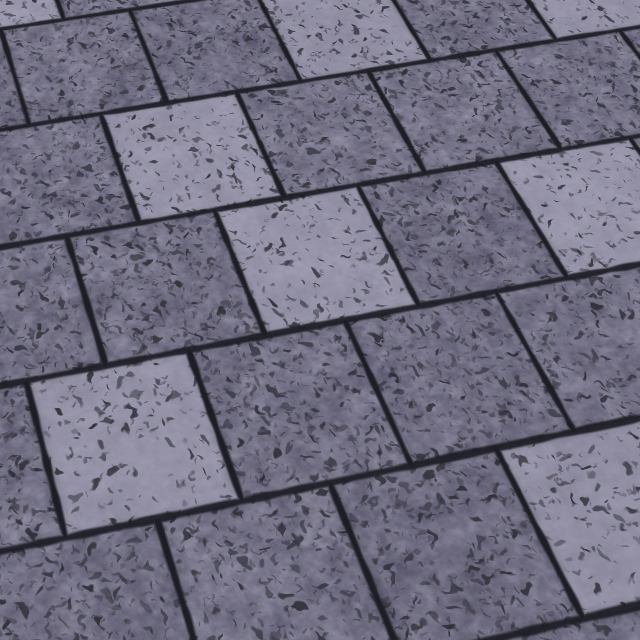
Give the GLSL for this texture, as a WebGL 1 fragment shader.

```glsl
precision highp float;

uniform vec2 u_resolution;

const vec3 GREY_STONE = vec3(0.455, 0.445, 0.525);
const vec3 PALE_STONE = vec3(0.585, 0.575, 0.655);
const vec3 FLAKE_DARK = vec3(0.17, 0.17, 0.205);
const vec3 JOINT_DARK = vec3(0.115, 0.115, 0.145);
const float ROW_SHIFT = 0.5125;

float hash(vec2 p) {
    return fract(sin(dot(p, vec2(127.1, 311.7))) * 43758.5453);
}

float noise(vec2 p) {
    vec2 i = floor(p);
    vec2 f = fract(p);
    f = f * f * (3.0 - 2.0 * f);
    float low = mix(hash(i), hash(i + vec2(1.0, 0.0)), f.x);
    float high = mix(hash(i + vec2(0.0, 1.0)), hash(i + vec2(1.0, 1.0)), f.x);
    return mix(low, high, f.y);
}

float fbm(vec2 p) {
    float sum = 0.0;
    float weight = 0.5;
    for (int i = 0; i < 4; i++) {
        sum += weight * noise(p);
        p = p * 2.03 + 17.3;
        weight *= 0.5;
    }
    return sum / 0.9375;
}

// Ground plane seen at an angle: x along a row, y counts rows, z is depth
vec3 groundPlane(vec2 canvas) {
    float down = 1.0 - canvas.y;
    float depth = down + 2.026;
    float along = (9.68 * canvas.x - 2.446 * down + 1.061) / depth;
    float across = (2.12 * canvas.x + 14.15 * down - 0.6445) / depth;
    return vec3(along, across, depth);
}

// Jagged mineral flakes, scattered in clusters
float flakes(vec2 p, float cells, float density, float pixel) {
    vec2 q = p * cells;
    q += 0.55 * (vec2(noise(q * 2.3), noise(q * 2.3 + 41.0)) - 0.5);
    float soft = 0.06 + pixel * cells;
    float cover = 0.0;
    for (int y = -1; y <= 1; y++) {
        for (int x = -1; x <= 1; x++) {
            vec2 cell = floor(q) + vec2(float(x), float(y));
            float chance = density * (0.4 + 1.2 * noise(cell * 0.31));
            float angle = 6.2832 * hash(cell + 9.1);
            float size = mix(0.2, 0.48, hash(cell + 23.7));
            vec2 d = q - cell - vec2(hash(cell + 3.3), hash(cell + 5.9));
            float c = cos(angle);
            float s = sin(angle);
            d = vec2(c * d.x + s * d.y, c * d.y - s * d.x);
            float edge = length(d * vec2(1.0, 2.3)) - size;
            float strength = mix(0.45, 1.0, hash(cell + 31.3));
            float present = step(hash(cell + 13.5), chance);
            cover = max(cover, present * strength * (1.0 - smoothstep(-soft, soft, edge)));
        }
    }
    return cover;
}

// Pale slabs take alternate columns, swapping sides on odd rows
float paleSlab(vec2 slab) {
    float evenColumn = 1.0 - mod(slab.x, 2.0);
    float evenRow = 1.0 - mod(slab.y, 2.0);
    float side = step(2.75, slab.x + 0.5 * slab.y);
    return evenColumn * mix(1.0 - side, side, evenRow);
}

vec3 stone(vec2 p, float pale, float tone, float pixel) {
    float mottle = fbm(p * 7.0) - 0.5;
    float grain = fbm(p * 26.0 + 60.0) - 0.5;
    vec3 color = mix(GREY_STONE, PALE_STONE, pale);
    color += mix(0.16, 0.07, pale) * mottle + mix(0.17, 0.06, pale) * grain;
    color += 0.035 * (tone - 0.5);
    float coarse = flakes(p, 12.0, mix(0.62, 0.43, pale), pixel);
    float fine = flakes(p + 7.7, 21.0, mix(0.42, 0.24, pale), pixel);
    color = mix(color, FLAKE_DARK, 0.6 * fine);
    return mix(color, FLAKE_DARK, 0.9 * coarse);
}

float jointLine(float coordinate, float halfWidth, float soft) {
    float f = fract(coordinate);
    return 1.0 - smoothstep(halfWidth - soft, halfWidth + soft, min(f, 1.0 - f));
}

void main() {
    vec2 canvas = gl_FragCoord.xy / u_resolution;
    vec3 ground = groundPlane(canvas);
    float pixel = 12.0 / (ground.z * u_resolution.y);

    // Each row slides by about half a slab
    float row = floor(ground.y);
    vec2 p = vec2(ground.x - ROW_SHIFT * (row - 3.0), ground.y);
    vec2 slab = floor(p);
    vec3 color = stone(p, paleSlab(slab), hash(slab + 2.7), pixel);

    // Worn joints with a faint dirty border
    float wear = 0.75 + 0.5 * noise(ground.xy * 9.0);
    float soft = 0.007 + 0.6 * pixel;
    float joint = max(jointLine(p.x, 0.019 * wear, soft),
                      0.93 * jointLine(p.y, 0.022 * wear, soft));
    float dirt = max(jointLine(p.x, 0.03, 0.03), jointLine(p.y, 0.03, 0.03));
    color *= 1.0 - 0.2 * dirt * noise(ground.xy * 14.0);
    color = mix(color, JOINT_DARK, joint);

    gl_FragColor = vec4(color, 1.0);
}
```
